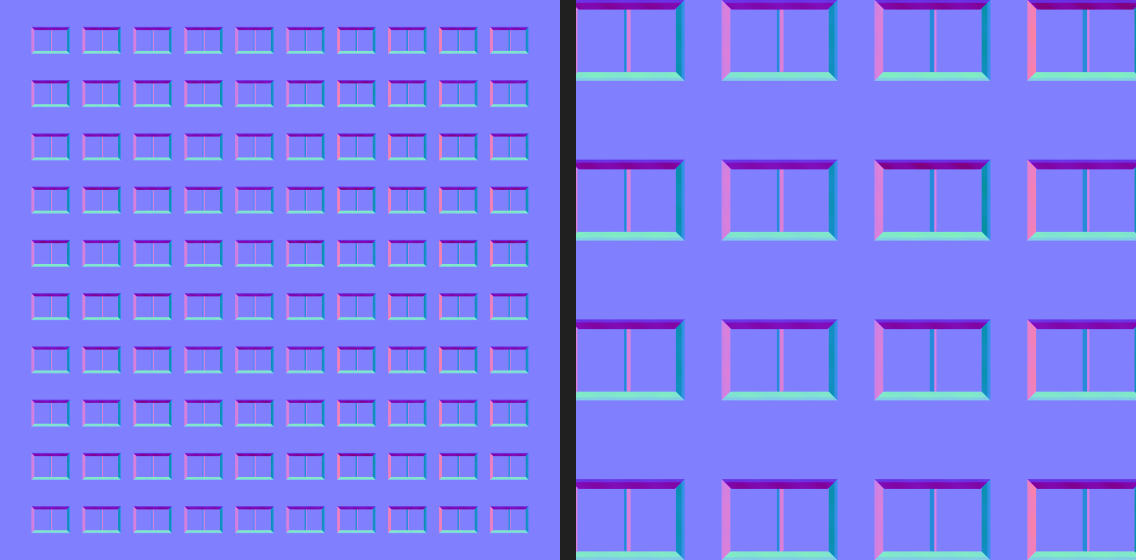
Left, the full canvas; right, a detail of the centre.
Write a WebGL 1 fragment shader that draws this texture map.

```glsl
precision highp float;

uniform vec2 u_resolution;

float hash(vec2 p) {
  return fract(sin(dot(p, vec2(127.1, 311.7))) * 43758.5453);
}

// Antialiased coverage of the region where d is positive
float cover(float d) {
  return clamp(d * min(u_resolution.x, u_resolution.y) + 0.5, 0.0, 1.0);
}

// Tangent-space tilt to normal-map colour
vec3 encodeNormal(vec2 tilt) {
  float z = sqrt(max(0.0, 1.0 - dot(tilt, tilt)));
  return vec3(tilt, z) * 0.5 + 0.5;
}

// Slopes of the four bevels, with a gentler outer lip
vec2 bevelTilt(vec2 p, vec2 inset, vec2 cell) {
  float wear = 0.08 * (hash(cell) - 0.5)
             + 0.03 * sin((p.x + p.y) * 260.0 + 6.28 * hash(cell + 7.0));
  float lip = cover(min(inset.x, inset.y) - 0.0018);
  float rightward = step(5.5, cell.x);

  vec2 left = vec2(mix(0.64, 0.84, rightward) + 0.06 * lip, 0.0);
  vec2 right = mix(vec2(-0.6, 0.14), vec2(-0.9, 0.12), lip);
  vec2 top = mix(vec2(-0.16, -0.62), vec2(0.0, -0.95), lip);
  vec2 bottom = vec2(0.0, mix(0.62, 0.82, lip));

  vec2 side = mix(left, right, step(0.0, p.x));
  vec2 level = mix(bottom, top, step(0.0, p.y));
  return mix(level, side, cover((inset.y - inset.x) * 0.707)) * (1.0 + wear);
}

void main() {
  vec2 uv = (gl_FragCoord.xy - 0.5 * u_resolution)
          / min(u_resolution.x, u_resolution.y);

  // Ten by ten grid of window recesses, centred with a margin
  vec2 pitch = vec2(0.0910, 0.0951);
  vec2 grid = uv / pitch + 5.0;
  vec2 cell = floor(grid);
  vec2 p = (fract(grid) - 0.5) * pitch;
  vec2 inGrid = step(vec2(0.0), cell) * step(cell, vec2(9.0));

  // Mitred frame
  vec2 inset = vec2(0.0345, 0.0241) - abs(p);
  float depth = min(inset.x, inset.y);
  float width = p.y > 0.0 && inset.y < inset.x ? 0.0058 : 0.0052;
  float frame = cover(depth) * (1.0 - cover(depth - width));

  // Rounded central groove, its crease shifting across the columns
  vec2 m = p - vec2(0.0004, 0.0002);
  float groove = cover(0.0020 - length(vec2(m.x, max(abs(m.y) - 0.0178, 0.0))));
  float crease = mix(-0.0004, 0.0007, step(4.5, cell.x));
  vec2 grooveTilt = mix(vec2(-0.70, 0.10), vec2(0.72, 0.0), cover(m.x - crease));

  vec3 colour = encodeNormal(vec2(0.0));
  colour = mix(colour, encodeNormal(grooveTilt), groove * inGrid.x * inGrid.y);
  colour = mix(colour, encodeNormal(bevelTilt(p, inset, cell)),
               frame * inGrid.x * inGrid.y);
  gl_FragColor = vec4(colour, 1.0);
}
```
